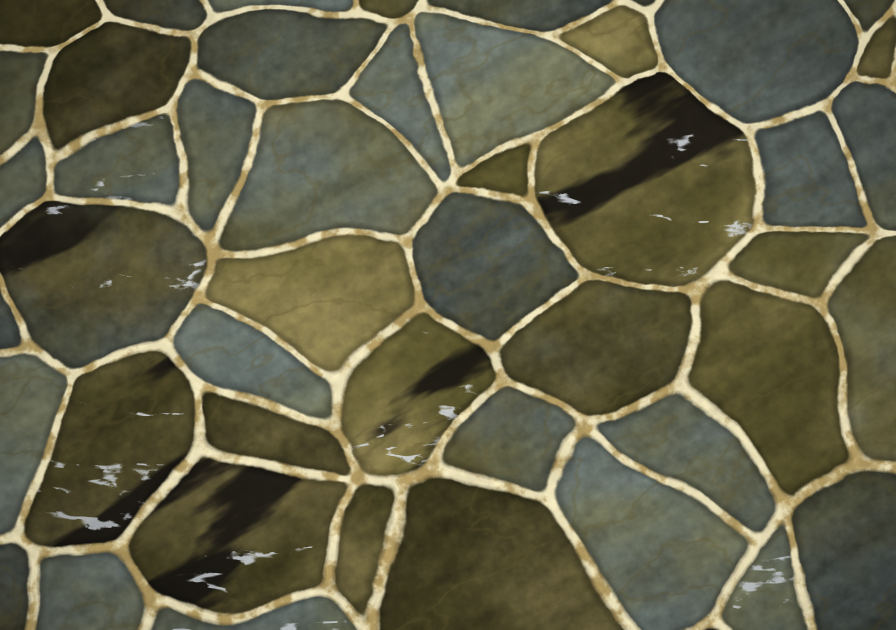
A WebGL 1 fragment shader for this texture:

```glsl
precision highp float;
// Wet flagstone paving: irregular olive and blue-grey slabs set in cream mortar.
uniform vec2 u_resolution;

float hash(vec2 p) {
  vec3 q = fract(p.xyx * vec3(0.1031, 0.1030, 0.0973));
  q += dot(q, q.yzx + 33.33);
  return fract((q.x + q.y) * q.z);
}

float noise(vec2 p) {
  vec2 i = floor(p), f = fract(p);
  f = f * f * (3.0 - 2.0 * f);
  return mix(mix(hash(i), hash(i + vec2(1, 0)), f.x),
             mix(hash(i + vec2(0, 1)), hash(i + vec2(1, 1)), f.x), f.y);
}

float fbm(vec2 p) {
  float sum = 0.0, amp = 0.5;
  for (int i = 0; i < 5; i++) {
    sum += amp * noise(p);
    p = mat2(1.6, 1.2, -1.2, 1.6) * p + 7.3;
    amp *= 0.5;
  }
  return sum / 0.97;
}

float smoothMin(float a, float b, float k) {
  float h = max(k - abs(a - b), 0.0) / k;
  return min(a, b) - h * h * k * 0.25;
}

// Slab centre in a grid cell, and a weight that lets some slabs swallow others
vec3 slabSite(vec2 cell) {
  vec2 jitter = vec2(hash(cell + 11.0), hash(cell + 47.0));
  float size = hash(cell + 83.0);
  return vec3(cell + 0.08 + 0.84 * jitter, 0.75 * size * size);
}

float power(vec2 p, vec3 site) {
  vec2 d = site.xy - p;
  return dot(d, d) - site.z;
}

// Weighted Voronoi: xy = slab cell, z = distance to its rounded edge
vec3 slabs(vec2 p) {
  vec2 base = floor(p), id = base;
  float best = 100.0;
  for (int j = -2; j <= 2; j++)
    for (int i = -2; i <= 2; i++) {
      vec2 cell = base + vec2(i, j);
      float d = power(p, slabSite(cell));
      if (d < best) { best = d; id = cell; }
    }
  vec3 own = slabSite(id);
  float edge = 10.0;
  for (int j = -2; j <= 2; j++)
    for (int i = -2; i <= 2; i++) {
      vec2 cell = base + vec2(i, j);
      if (distance(cell, id) > 0.5) {
        vec3 other = slabSite(cell);
        float d = (power(p, other) - best) / (2.0 * distance(other.xy, own.xy));
        edge = smoothMin(edge, d, 0.07);
      }
    }
  return vec3(id, edge);
}

void main() {
  vec2 uv = gl_FragCoord.xy / u_resolution;
  vec2 p = gl_FragCoord.xy / u_resolution.y;

  // Slight perspective, then bent and ragged joints
  vec2 q = vec2((p.x - 0.7) * (1.0 + 0.15 * p.y), p.y + 0.2 * p.y * p.y) * 4.3 + 20.0;
  q += 0.22 * (vec2(noise(q * 1.4), noise(q * 1.4 + 31.0)) - 0.5);
  q += 0.035 * (vec2(fbm(q * 9.0), fbm(q * 9.0 + 53.0)) - 0.5);
  vec3 slab = slabs(q);
  float kind = hash(slab.xy + 5.0), tone = hash(slab.xy + 29.0);
  float wear = hash(slab.xy + 61.0);

  // Mottled stone with a rising diagonal grain
  vec2 along = mat2(0.87, -0.5, 0.5, 0.87) * p + slab.xy * 3.7;
  float cloud = smoothstep(0.25, 0.75, fbm(along * vec2(5.0, 9.0)));
  float streak = fbm(along * vec2(9.0, 32.0));
  float grain = fbm(p * 75.0);
  vec3 olive = mix(vec3(0.32, 0.30, 0.16), vec3(0.49, 0.45, 0.28), cloud);
  vec3 slate = mix(vec3(0.43, 0.44, 0.34), vec3(0.40, 0.44, 0.42), cloud);
  float cool = smoothstep(0.36, 0.56, kind + 0.3 * (fbm(p * 7.0 + slab.xy) - 0.5));
  vec3 stone = mix(olive, slate, cool);
  stone *= mix(0.72, 1.12, tone) + 0.35 * (streak - 0.5) + 0.28 * (grain - 0.5);
  float vein = 1.0 - smoothstep(0.0, 0.03, abs(fbm(along * vec2(6.0, 11.0) + 9.0) - 0.5));
  stone = mix(stone, vec3(0.38, 0.34, 0.19), 0.3 * vein);

  // Dark stains on some warm slabs
  float stain = smoothstep(0.50, 0.62, fbm(along * vec2(3.5, 13.0) + 17.0));
  stone = mix(stone, vec3(0.09, 0.08, 0.07), 0.88 * stain * step(0.6, wear) * (1.0 - cool));

  // Broken wet glints
  float ridge = abs(fbm(vec2(p.x * 3.0, p.y * 13.0) + slab.xy) - 0.5);
  float sparkle = smoothstep(0.52, 0.66, fbm(p * vec2(35.0, 60.0)));
  float glint = (1.0 - smoothstep(0.008, 0.03, ridge)) * sparkle * step(0.68, wear);
  stone = mix(stone, vec3(0.84, 0.86, 0.88), 0.85 * glint);

  // Damp rim beside the joint, corners falling into shade
  stone *= mix(0.74, 1.0, smoothstep(0.03, 0.10, slab.z));
  float shade = 1.0 - 0.4 * smoothstep(0.35, 0.95, length((uv - vec2(0.53, 0.48)) * vec2(1.2, 1.0)));
  stone *= shade;

  // Sandy mortar, wider in the foreground
  vec3 mortar = mix(vec3(0.69, 0.60, 0.38), vec3(0.93, 0.89, 0.73), smoothstep(0.3, 0.6, fbm(p * 42.0)));
  mortar *= (0.92 + 0.16 * grain) * mix(1.0, shade, 0.35);
  mortar *= 1.0 - 0.2 * smoothstep(0.012, 0.035, slab.z);
  float halfWidth = mix(0.037, 0.027, uv.y) * (0.75 + 0.5 * noise(q * 3.0));
  float soft = 0.004 + 4.3 / u_resolution.y;
  float joint = 1.0 - smoothstep(halfWidth - soft, halfWidth + soft, slab.z);
  gl_FragColor = vec4(mix(stone, mortar, joint), 1.0);
}
```
